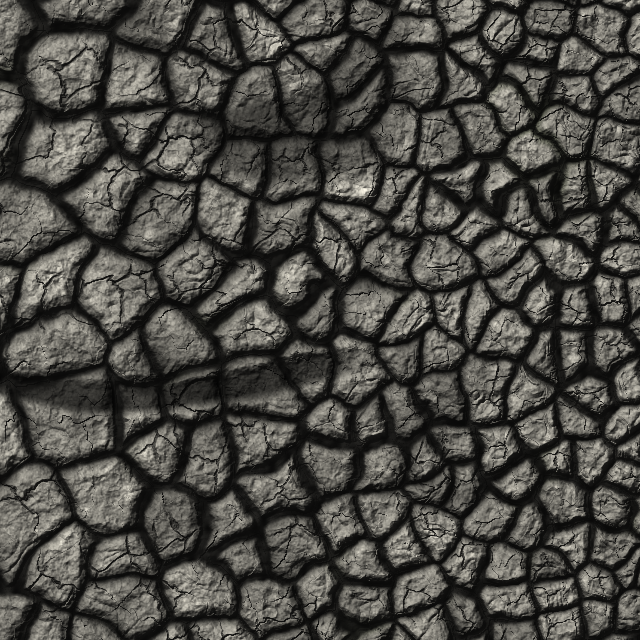
This texture is drawn by a WebGL 2 fragment shader. Its source:

```glsl
#version 300 es
precision highp float;

uniform vec2 u_resolution;
out vec4 outColor;

#define PLATES 7.6         // plates per canvas where they are largest
#define GROWTH 4.6         // how fast plates shrink to the right
#define GAP_MIN 0.004      // crack half widths, in plate units
#define GAP_MAX 0.075
#define BEVEL 0.19         // width of the worn plate edge
#define ROUNDING 0.07      // softness of plate corners
#define SPLIT_SCALE 1.9    // fine cracks relative to plates
#define RELIEF 0.020       // plate height in canvas units
#define ALBEDO 0.64
#define GRAIN 0.20
#define FLOOR_TONE 0.075

vec2 hash2(vec2 p) {
    vec3 h = fract(p.xyx * vec3(0.1031, 0.1030, 0.0973));
    h += dot(h, h.yzx + 33.33);
    return fract((h.xx + h.yz) * h.zy);
}

float noise(vec2 p) {
    vec2 i = floor(p), f = p - i;
    f = f * f * (3.0 - 2.0 * f);
    float low = mix(hash2(i).x, hash2(i + vec2(1, 0)).x, f.x);
    float high = mix(hash2(i + vec2(0, 1)).x, hash2(i + vec2(1, 1)).x, f.x);
    return mix(low, high, f.y);
}

float fbm(vec2 p) {
    float sum = 0.0, amp = 0.5;
    for (int i = 0; i < 4; i++) {
        sum += amp * noise(p);
        p = mat2(1.6, 1.2, -1.2, 1.6) * p + 5.3;
        amp *= 0.5;
    }
    return sum;
}

float smoothMin(float a, float b, float k) {
    float h = max(k - abs(a - b), 0.0) / k;
    return min(a, b) - 0.25 * h * h * k;
}

vec2 site(vec2 cell) {
    return 0.1 + 0.8 * hash2(cell);
}

// x: distance to the rounded cell border, y: cell id, z: random tilt
vec3 cells(vec2 p) {
    vec2 base = floor(p), f = p - base, nearest = vec2(0), home = vec2(0);
    float best = 8.0;
    for (int y = -1; y <= 1; y++)
    for (int x = -1; x <= 1; x++) {
        vec2 g = vec2(x, y), r = g + site(base + g) - f;
        if (dot(r, r) < best) { best = dot(r, r); nearest = r; home = g; }
    }
    float border = 8.0;
    for (int y = -2; y <= 2; y++)
    for (int x = -2; x <= 2; x++) {
        vec2 g = home + vec2(x, y), r = g + site(base + g) - f, across = r - nearest;
        if (dot(across, across) > 1e-5)
            border = smoothMin(border, dot(0.5 * (nearest + r), normalize(across)), ROUNDING);
    }
    vec2 id = hash2(base + home + 71.0);
    return vec3(max(border, 0.0), id.x, dot(id - 0.5, nearest));
}

// Conformal bend: plates get smaller to the right without stretching
vec2 plateSpace(vec2 p) {
    vec2 z = p - vec2(0.0, 0.62);
    vec2 q = PLATES * z + GROWTH * vec2(z.x * z.x - z.y * z.y, 2.0 * z.x * z.y);
    q += 0.26 * (vec2(noise(q * 1.7), noise(q * 1.7 + 17.0)) - 0.5);
    return q + 0.09 * (vec2(fbm(q * 6.0 + 3.0), fbm(q * 6.0 + 29.0)) - 0.5);
}

// Sunken ground: one curved furrow and scattered hollows
float hollow(vec2 p) {
    float bend = p.x - 0.22;
    float offset = abs(p.y - 0.38 - 0.5 * bend * bend + 0.03 * (noise(p * 9.0) - 0.5));
    float furrow = (1.0 - smoothstep(0.012, 0.030, offset)) * (1.0 - smoothstep(0.48, 0.62, p.x));
    float pits = smoothstep(0.70, 0.84, noise(p * 5.5 + 2.7)) * (1.0 - smoothstep(0.4, 0.9, p.x));
    return max(furrow, 0.8 * pits);
}

// x: height, y: exposure of the stone, z: nearness to the plate top, w: plate id
vec4 ground(vec2 p) {
    vec2 q = plateSpace(p);
    vec3 plate = cells(q);
    vec3 chip = cells(q * SPLIT_SCALE + 0.5 * fbm(q * 5.0) + 3.7);
    float gap = mix(GAP_MIN, GAP_MAX, smoothstep(0.25, 0.8, noise(q * 0.75 + 4.0)));
    float top = smoothstep(gap * 0.5, gap + BEVEL, plate.x);
    float open = smoothstep(gap * 0.6, gap + 0.055, plate.x);
    float split = smoothstep(0.45, 0.75, noise(q * 1.3 + 11.0)) * (1.0 - smoothstep(0.0, 0.055, chip.x));
    float ridges = abs(2.0 * noise(q * 4.0 + 2.0 * noise(q * 3.0)) - 1.0);
    float dents = abs(2.0 * fbm(p * 45.0 + 13.0) - 1.0);
    float height = 0.55 * top + 0.45 * open + 0.7 * plate.z + 0.45 * chip.z - 0.22 * split;
    height += 0.22 * ridges + 0.6 * fbm(p * 38.0) - 0.35 * dents - 0.5 * hollow(p);
    return vec4(height, open * (1.0 - 0.65 * split), top, plate.y);
}

void main() {
    vec2 p = gl_FragCoord.xy / u_resolution.y;
    float e = 0.0015;
    vec4 here = ground(p);

    // Light from the upper left
    vec2 slope = vec2(ground(p + vec2(e, 0)).x, ground(p + vec2(0, e)).x) - here.x;
    vec3 normal = normalize(vec3(-slope * RELIEF / e, 1.0));
    float light = max(dot(normal, normalize(vec3(-0.42, 0.55, 0.8))), 0.0);

    // Stone tone: stains, worn edges, pale scuffs and fine grain
    float grain = noise(p * 240.0) + noise(p * 430.0 + 9.0) - 1.0;
    float stain = 0.62 + 0.56 * fbm(p * 14.0 + 3.0) + 0.2 * (here.w - 0.5);
    float scuff = smoothstep(0.58, 0.75, fbm(p * 30.0 + 8.0));
    float stone = ALBEDO * (0.14 + 0.92 * light) * stain + 0.12 * scuff * light;
    stone *= mix(0.56, 1.06, here.z) * (1.0 + GRAIN * grain) * (1.0 - 0.6 * hollow(p));
    float bed = FLOOR_TONE * (0.45 + 1.1 * noise(p * 80.0) * (0.4 + light));
    float tone = mix(bed, stone, here.y);

    // Warm grey with a trace of moss in the lower parts
    float moss = smoothstep(0.55, 0.75, fbm(p * 6.0 + 21.0)) * (1.0 - here.z);
    vec3 tint = mix(vec3(1.02, 1.0, 0.935), vec3(0.99, 1.01, 0.86), moss);
    outColor = vec4(clamp(tone * tint, 0.0, 1.0), 1.0);
}
```
